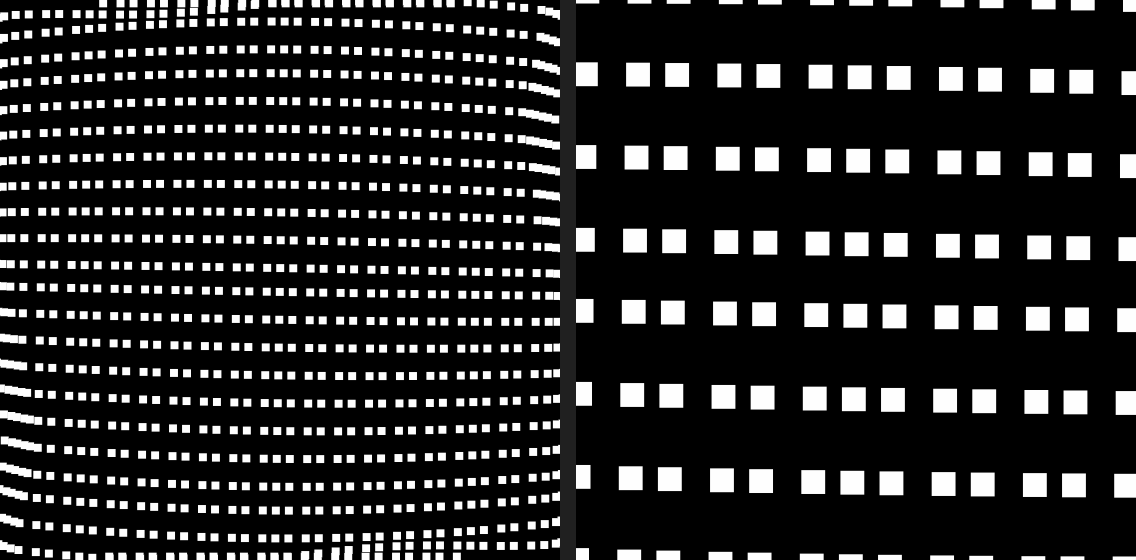
Left, the full canvas; right, a detail of the centre.
This pattern is drawn by a Shadertoy shader. Its source:

```glsl
// Rows of small white squares on black, bowed like a bulging, slightly twisted screen.
// Centres sit on a coarse integer lattice, so their gaps alternate; each is then warped.
// Every pixel tests the squares of nearby cells, including those crowded at the rim.

const vec2  LATTICE      = vec2(0.00776, 0.0071); // one lattice unit
const vec2  MEAN_STEP    = vec2(45.0 / 13.0, 6.875); // mean square spacing in units
const float HALF_SIDE    = 0.0071;
const float BOW          = 0.26;    // barrel bend of the rows
const float ROW_TILT     = 0.017;
const float TILT_FADE    = 4.0;     // tilt lost toward top and bottom
const float COLUMN_TILT  = 0.018;
const float KNEE         = 0.485;   // where columns begin to crowd
const float KNEE_DENT    = 0.052;
const float DENT_HEIGHT  = 0.28;
const float DENT_WIDTH   = 0.16;
const float CROWDING     = 0.42;    // spacing kept beyond the knee
const float LAST_COLUMN  = 21.0;
const float EDGE_ROW     = 70.0;    // lattice height of the rows that fold
const float OUTER_ROW    = 76.0;
const float FOLD_DEPTH   = 0.030;
const float FOLD_CENTER  = 0.20;
const float FOLD_WIDTH   = 0.24;
const float OUTER_REACH  = 0.33;
const float RIM          = 0.494;
const vec3  GROUND       = vec3(0.0);
const vec3  INK          = vec3(0.995);

float bump(float x, float center, float width) {
    float t = (x - center) / width;
    return exp(-t * t);
}

// Integer lattice position of a square from its column and row
vec2 latticePoint(vec2 cell) {
    float x = floor((45.0 * cell.x + 6.5) / 13.0);
    float y = 3.0 + 7.0 * cell.y - floor(cell.y / 8.0);
    return vec2(x, y);
}

float rowTilt(float y) {
    return ROW_TILT * max(1.0 - TILT_FADE * y * y, 0.0);
}

// Bend, twist and rim folding; the y axis points down
vec2 warp(vec2 unit) {
    vec2 flatPos = unit * LATTICE;
    vec2 p = flatPos;
    p.x -= COLUMN_TILT * flatPos.y;
    p.y = flatPos.y * (1.0 - BOW * p.x * p.x) + rowTilt(flatPos.y) * p.x;

    // Columns crowd together at opposite ends of the two sides
    float side = p.x < 0.0 ? -1.0 : 1.0;
    float knee = KNEE - KNEE_DENT * bump(side * p.y, -DENT_HEIGHT, DENT_WIDTH);
    float reach = abs(p.x);
    p.x = side * (min(reach, knee) + CROWDING * max(reach - knee, 0.0));

    // The last rows fold inward at the top and bottom
    if (abs(unit.y) > EDGE_ROW) {
        float end = sign(unit.y);
        float depth = abs(p.y);
        if (abs(unit.y) < OUTER_ROW)
            depth -= FOLD_DEPTH * bump(end * p.x, FOLD_CENTER, FOLD_WIDTH);
        p.y = end * min(depth, RIM + 0.003);
        if (abs(unit.y) > OUTER_ROW)
            p.y = abs(p.x) < OUTER_REACH ? end * RIM : end * 2.0;
    }
    return p;
}

float squareCoverage(vec2 offset, float pixel) {
    vec2 edge = abs(offset) - HALF_SIDE;
    vec2 cover = clamp(0.5 - edge / pixel, 0.0, 1.0);
    return cover.x * cover.y;
}

void mainImage(out vec4 fragColor, in vec2 fragCoord) {
    float pixel = 1.0 / iResolution.y;
    vec2 p = (fragCoord - 0.5 * iResolution.xy) * pixel;
    p.y = -p.y;

    // Approximate inverse warp picks the nearest cell
    vec2 source;
    source.y = (p.y - rowTilt(p.y) * p.x) / (1.0 - BOW * p.x * p.x);
    source.x = p.x + COLUMN_TILT * source.y;
    vec2 nearest = source / LATTICE / MEAN_STEP;
    nearest.y -= 3.0 / MEAN_STEP.y;
    nearest = floor(nearest + 0.5);

    // Squares of the surrounding cells
    float ink = 0.0;
    for (int j = -2; j <= 2; j++) {
        for (int i = -4; i <= 4; i++) {
            vec2 cell = nearest + vec2(float(i), float(j));
            if (abs(cell.x) > LAST_COLUMN || abs(cell.y + 0.5) > 12.0) continue;
            vec2 center = warp(latticePoint(cell));
            ink = max(ink, squareCoverage(p - center, pixel));
        }
    }
    fragColor = vec4(mix(GROUND, INK, ink), 1.0);
}
```
